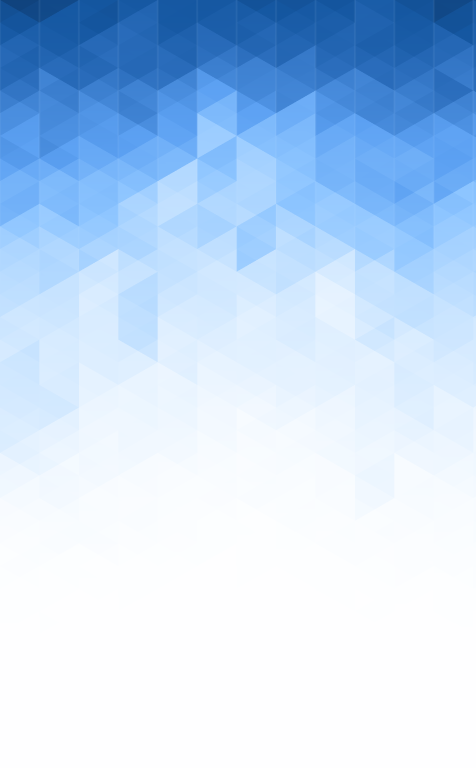
Give the GLSL for this background, as a WebGL 2 fragment shader.

```glsl
#version 300 es
precision highp float;

uniform vec2 u_resolution;
out vec4 outColor;

// Navy to white, one stop every 1.5 rows, starting 1.5 rows above the top
const vec3 RAMP[11] = vec3[11](
    vec3(0.06, 0.25, 0.47), vec3(0.08, 0.34, 0.63), vec3(0.17, 0.43, 0.74),
    vec3(0.36, 0.63, 0.95), vec3(0.55, 0.77, 1.0), vec3(0.74, 0.87, 1.0),
    vec3(0.85, 0.925, 1.0), vec3(0.92, 0.96, 1.0), vec3(0.968, 0.984, 1.0),
    vec3(0.987, 0.994, 1.0), vec3(0.996, 0.998, 1.0));

vec3 ramp(float depth) {
    float s = clamp(depth / 1.5 + 1.0, 0.0, 9.999);
    int i = int(s);
    return mix(RAMP[i], RAMP[i + 1], fract(s));
}

float hash(vec2 p) {
    vec3 q = fract(p.xyx * vec3(0.1031, 0.1030, 0.0973));
    q += dot(q, q.yzx + 33.33);
    return fract((q.x + q.y) * q.z);
}

// Centre of the isometric triangle that holds p (column, row)
vec2 triangleCentre(vec2 p) {
    vec2 cell = floor(vec2(p.y + 0.5 * p.x, p.y - 0.5 * p.x));
    float column = cell.x - cell.y;
    float side = floor(p.x) < column - 0.5 ? -1.0 : 1.0;
    return vec2(column + side / 3.0, 0.5 * (cell.x + cell.y + 1.0));
}

float spot(vec2 p, vec2 centre, vec2 size) {
    vec2 d = (p - centre) / size;
    return exp(-dot(d, d));
}

// Lightening and darkening, measured in rows of the ramp
float shade(vec2 c) {
    float middle = exp(-pow((c.x - 6.2) / 3.0, 2.0));
    float lift = smoothstep(0.5, 3.5, c.y) * (1.1 * middle - 0.4);

    // Bright facets in the upper middle
    lift += 1.6 * spot(c, vec2(5.4, 2.9), vec2(0.4, 0.5));
    lift += 0.9 * spot(c, vec2(5.5, 2.2), vec2(0.4, 0.5));
    lift += 0.8 * spot(c, vec2(7.55, 2.7), vec2(0.4, 0.5));
    lift += 1.4 * spot(c, vec2(4.5, 4.25), vec2(0.4, 0.5));
    lift += 0.8 * spot(c, vec2(3.5, 4.25), vec2(0.4, 0.5));
    lift += 0.8 * spot(c, vec2(6.5, 3.8), vec2(0.4, 0.6));

    // Pale facets lower down
    lift += 1.7 * spot(c, vec2(2.5, 6.3), vec2(0.5, 0.6));
    lift += 1.8 * spot(c, vec2(8.5, 6.5), vec2(0.45, 0.9));
    lift += 1.0 * spot(c, vec2(11.4, 5.4), vec2(0.5, 0.6));

    // Deeper facets and the two top corners
    lift -= 1.3 * spot(c, vec2(6.5, 5.5), vec2(0.45, 0.5));
    lift -= 1.3 * spot(c, vec2(3.5, 7.2), vec2(0.45, 0.7));
    lift -= 1.8 * spot(c, vec2(0.5, 9.0), vec2(1.1, 1.2));
    lift -= 0.8 * spot(c, vec2(10.3, 5.0), vec2(0.6, 0.7));
    lift -= 1.0 * spot(c, vec2(10.5, 8.8), vec2(0.5, 0.7));
    lift -= 1.2 * spot(c, vec2(9.4, 10.5), vec2(0.5, 0.9));
    lift -= 1.0 * spot(c, vec2(0.8, 0.0), vec2(1.1, 0.6));
    lift -= 1.2 * spot(c, vec2(11.4, 0.0), vec2(0.7, 0.6));
    return lift;
}

vec3 mosaic(vec2 p) {
    vec2 c = triangleCentre(p);
    vec2 halfStep = vec2(0.0, 0.5);
    vec2 overlay = triangleCentre(p + halfStep) - halfStep;

    // Main facets, with a fainter lattice laid half a row off
    float depth = mix(c.y, p.y, 0.4) + shade(c);
    depth += 0.75 * (hash(floor(c * 6.0 + 0.5) + 17.0) - 0.5);
    depth += 0.5 * (hash(floor(overlay * 6.0 + 0.5) + 71.0) - 0.5);
    depth += 0.25 * (overlay.y - p.y);
    vec3 color = ramp(depth);

    // Thin pale seams between columns
    float seam = 1.0 - smoothstep(0.01, 0.035, abs(fract(p.x + 0.5) - 0.5));
    return mix(color, vec3(0.8, 0.9, 1.0), 0.07 * seam * (1.0 - smoothstep(5.0, 8.0, p.y)));
}

void main() {
    // Average a 3 by 3 grid of samples to smooth the facet edges
    vec3 sum = vec3(0.0);
    for (int i = 0; i < 9; i++) {
        vec2 offset = (vec2(i % 3, i / 3) - 1.0) / 3.0;
        vec2 uv = (gl_FragCoord.xy + offset) / u_resolution;
        sum += mosaic(vec2(uv.x * 12.07, (1.0 - uv.y) * 16.96));
    }
    outColor = vec4(sum / 9.0, 1.0);
}
```
